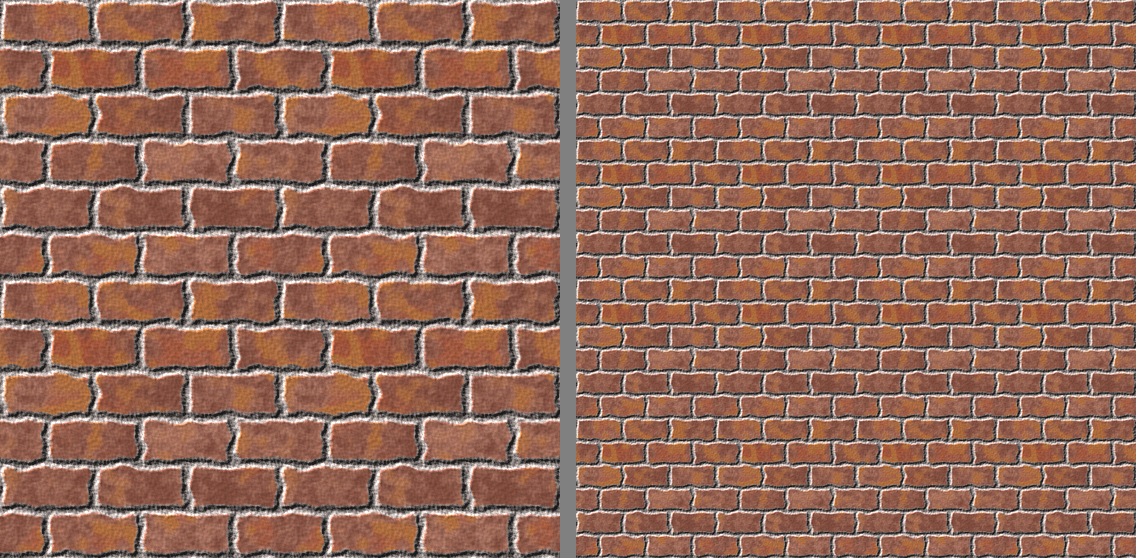
Left, the tile; right, the same tile 2 across and 2 down.
A WebGL 1 fragment shader for this texture:

```glsl
precision highp float;
// Weathered running-bond brick wall, six bricks across and twelve courses high.
// A rounded-box distance with wrapped sine wobble shapes each brick; cellular noise
// gives grain and stains, and a height difference toward the upper left lights it.
uniform vec2 u_resolution;

const float PERIOD = 6.0;               // courses (and half-bricks) before the wall repeats
const float TURN = 6.28319 / PERIOD;

// Integer cell coordinate wrapped to n cells
vec2 wrap(vec2 c, vec2 n) {
  return c - n * floor((c + 0.5) / n);
}

vec2 hash2(vec2 c) {
  return fract(sin(vec2(dot(c, vec2(127.1, 311.7)), dot(c, vec2(269.5, 183.3)))) * 43758.5);
}

// Wrapping cellular noise: x = distance to nearest point, y = smoothly blended cell value
vec2 cells(vec2 p, float scale) {
  p *= scale;
  vec2 base = floor(p);
  float nearest = 4.0, total = 0.0, weights = 0.0;
  for (int j = -1; j <= 1; j++) {
    for (int i = -1; i <= 1; i++) {
      vec2 cell = base + vec2(float(i), float(j));
      vec2 id = wrap(cell, vec2(PERIOD * scale));
      vec2 toPoint = cell + hash2(id) - p;
      float d2 = dot(toPoint, toPoint);
      float w = exp(-5.0 * d2);
      nearest = min(nearest, d2);
      total += w * hash2(id + 71.3).x;
      weights += w;
    }
  }
  return vec2(sqrt(nearest), total / weights);
}

// x = signed distance to the brick face, yz = wrapped brick index
vec3 brick(vec2 p) {
  // Hand-laid wobble and chipped edges
  vec2 bend = vec2(sin(TURN * (7.0 * p.y + 2.0 * p.x)) + 0.7 * sin(TURN * (11.0 * p.y - 5.0 * p.x)),
                   sin(TURN * (4.0 * p.x - 3.0 * p.y)) + 0.7 * sin(TURN * (7.0 * p.x + 2.0 * p.y)));
  vec2 q = p + 0.026 * bend - vec2(0.0, 0.03);
  float course = floor(q.y);
  float x = q.x + 1.0 - mod(course, 2.0);
  vec2 local = vec2(mod(x, 2.0) - 1.0, fract(q.y) - 0.5);
  vec2 d = abs(local) - vec2(0.84, 0.34);
  float dist = length(max(d, 0.0)) + min(max(d.x, d.y), 0.0) - 0.05;
  dist += 0.06 * (cells(p, 6.0).y - 0.5);
  return vec3(dist, wrap(vec2(floor(x / 2.0), course), vec2(3.0, 6.0)));
}

// Bevelled bricks above coarse mortar, with finer grain on the faces
float height(vec2 p, float dist) {
  float grain = cells(p, 14.0).x + 0.5 * cells(p, 23.0).x;
  float face = smoothstep(0.03, -0.04, dist);
  return 1.6 * smoothstep(0.11, -0.03, dist) + grain * mix(0.6, 0.17, face);
}

void main() {
  vec2 p = gl_FragCoord.xy / u_resolution * 12.0;
  vec3 b = brick(p);

  // Light from the upper left
  vec2 lit = p + vec2(-0.04, 0.04);
  float shade = height(p, b.x) - height(lit, brick(lit).x);

  // Fired clay: broad mottling, fine speckle, rust and ochre stains
  vec2 kiln = hash2(b.yz + 3.7);
  float broad = cells(p, 1.5).y;
  float patchy = cells(p + 2.3, 4.0).y;
  float speckle = cells(p, 11.0).y;
  float tone = 0.45 * broad + 0.35 * patchy + 0.35 * speckle + 0.25 * (kiln.x - 0.5);
  vec3 clay = mix(vec3(0.49, 0.29, 0.235), vec3(0.68, 0.47, 0.40), smoothstep(0.2, 0.95, tone));
  float stain = smoothstep(0.42, 0.8, 0.6 * broad + 0.4 * patchy + 0.25 * (kiln.y - 0.5));
  vec3 rust = mix(vec3(0.64, 0.29, 0.17), vec3(0.68, 0.41, 0.19), smoothstep(0.35, 0.65, patchy));
  clay = mix(clay, rust, 0.75 * stain);

  // Mortar, shaded joints and lit rims
  vec3 mortar = vec3(0.54, 0.51, 0.50) * (0.85 + 0.3 * speckle);
  vec3 color = mix(mortar, clay, smoothstep(0.025, -0.025, b.x));
  color *= 1.0 + clamp(shade, -0.8, 0.9);
  gl_FragColor = vec4(clamp(color, 0.0, 1.0), 1.0);
}
```
